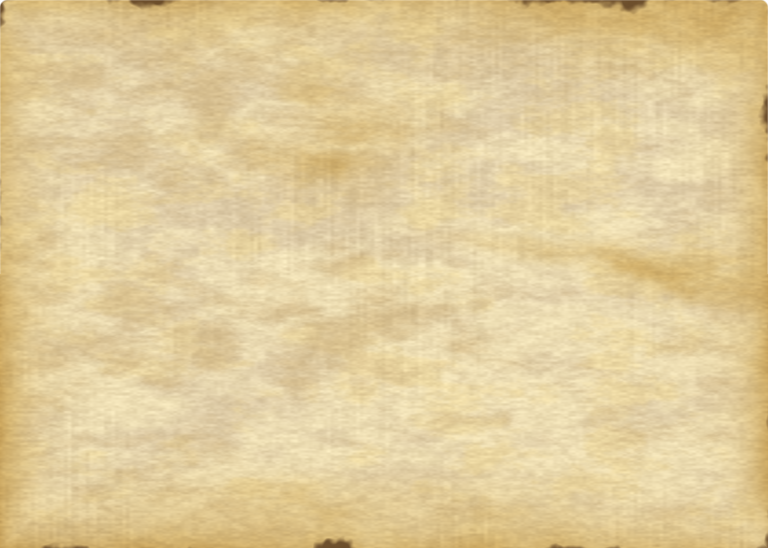
A Shadertoy shader for this texture:

```glsl
// Aged parchment: drifting horizontal clouds of cream, grey and tan,
// crossed by fine fibres and a faint woven grain, with ochre stains
// and a ragged, lightly scorched border.

#define CREAM vec3(0.935, 0.875, 0.708)
#define GREY vec3(0.868, 0.796, 0.655)
#define GOLD vec3(0.920, 0.830, 0.585)
#define TAN vec3(0.835, 0.735, 0.535)
#define OCHRE vec3(0.765, 0.610, 0.320)
#define SCORCH vec3(0.330, 0.215, 0.110)
#define FIBRE_STRENGTH 0.085
#define WEAVE_STRENGTH 0.050
#define STAIN_STRENGTH 0.75
#define EDGE_WIDTH 0.045
#define CORNER_RADIUS 0.014

float hash(vec2 p) {
    vec3 q = fract(p.xyx * vec3(0.1031, 0.1030, 0.0973));
    q += dot(q, q.yzx + 33.33);
    return fract((q.x + q.y) * q.z);
}

float noise(vec2 p) {
    vec2 cell = floor(p), f = fract(p);
    f = f * f * (3.0 - 2.0 * f);
    float low = mix(hash(cell), hash(cell + vec2(1, 0)), f.x);
    float high = mix(hash(cell + vec2(0, 1)), hash(cell + vec2(1, 1)), f.x);
    return mix(low, high, f.y);
}

float fbm(vec2 p) {
    float sum = 0.0, amplitude = 0.5;
    for (int i = 0; i < 5; i++) {
        sum += amplitude * noise(p);
        p = p * 2.03 + vec2(17.3, 9.1);
        amplitude *= 0.55;
    }
    return sum / 1.055;
}

// Soft elliptical blot
float blot(vec2 p, vec2 centre, vec2 size) {
    vec2 q = (p - centre) / size;
    return exp(-dot(q, q));
}

float stains(vec2 p, float width) {
    vec2 warp = vec2(fbm(p * vec2(5, 9)), fbm(p * vec2(4, 10) + 31.0)) - 0.5;
    p += warp * vec2(0.20, 0.09);
    float sum = 0.55 * blot(p, vec2(0.45 * width, 0.75), vec2(0.11, 0.09));
    sum += 0.45 * blot(p, vec2(0.38 * width, 0.69), vec2(0.12, 0.04));
    sum += 0.60 * blot(p, vec2(0.87 * width, 0.95), vec2(0.28, 0.06));
    sum += 0.30 * blot(p, vec2(0.40 * width, 0.08), vec2(0.35, 0.05));
    // Long streak sloping down to the right border
    vec2 streak = p + vec2(0.0, 0.15 * (p.x - 0.82 * width));
    sum += 0.75 * blot(streak, vec2(0.84 * width, 0.52), vec2(0.28, 0.028));
    return sum;
}

void mainImage(out vec4 fragColor, in vec2 fragCoord) {
    vec2 p = fragCoord / iResolution.y;
    float width = iResolution.x / iResolution.y;

    // Broad clouds and mottling, stretched sideways
    float cloud = fbm(p * vec2(3.0, 8.0) + 4.0);
    float mottle = fbm(p * vec2(13.0, 30.0) + 50.0);
    float hue = fbm(p * vec2(4.0, 11.0) + 80.0);
    float shade = 0.5 * cloud + 0.5 * mottle;
    vec3 colour = mix(CREAM, GREY, smoothstep(0.38, 0.66, 0.6 * hue + 0.4 * mottle));
    colour = mix(colour, GOLD, 0.55 * smoothstep(0.50, 0.72, fbm(p * vec2(9.0, 18.0) + 120.0)));
    colour = mix(colour, TAN, 0.75 * smoothstep(0.47, 0.75, shade));

    // Stains and yellowed margins
    vec2 inset = min(p, vec2(width, 1.0) - p);
    float border = min(inset.x, inset.y);
    float margin = exp(-border / EDGE_WIDTH) * (0.15 + 0.9 * fbm(p * 7.0 + 200.0));
    float age = stains(p, width) * STAIN_STRENGTH * (0.25 + 1.3 * mottle) + margin;
    colour = mix(colour, GOLD, clamp(1.1 * age, 0.0, 0.6));
    colour = mix(colour, OCHRE, clamp(age, 0.0, 0.85));

    // Horizontal fibres and crossing threads
    float fibre = noise(p * vec2(65.0, 210.0)) + 0.6 * noise(p * vec2(150.0, 290.0) + 7.0) - 0.8;
    float thread = noise(p * vec2(150.0, 9.0) + 60.0) - 0.5;
    float patchy = smoothstep(0.30, 0.70, noise(p * vec2(6.0, 5.0) + 90.0));
    float grain = FIBRE_STRENGTH * fibre + WEAVE_STRENGTH * thread * patchy;
    colour *= 1.0 + grain * vec3(0.85, 1.0, 1.25);

    // Scorched nibbles along the border
    float reach = 0.11 * (fbm(p * 8.0 + 300.0) - 0.60) + 0.012 * (noise(p * 70.0) - 0.5);
    float burn = smoothstep(-0.004, 0.012, reach - border);
    colour = mix(colour, SCORCH, 0.8 * burn);

    // Rounded paper corners
    vec2 beyond = max(CORNER_RADIUS - inset, 0.0);
    float outside = smoothstep(-0.002, 0.002, length(beyond) - CORNER_RADIUS);
    colour = mix(colour, vec3(1.0), outside * step(0.5, p.y));

    fragColor = vec4(clamp(colour, 0.0, 1.0), 1.0);
}
```
